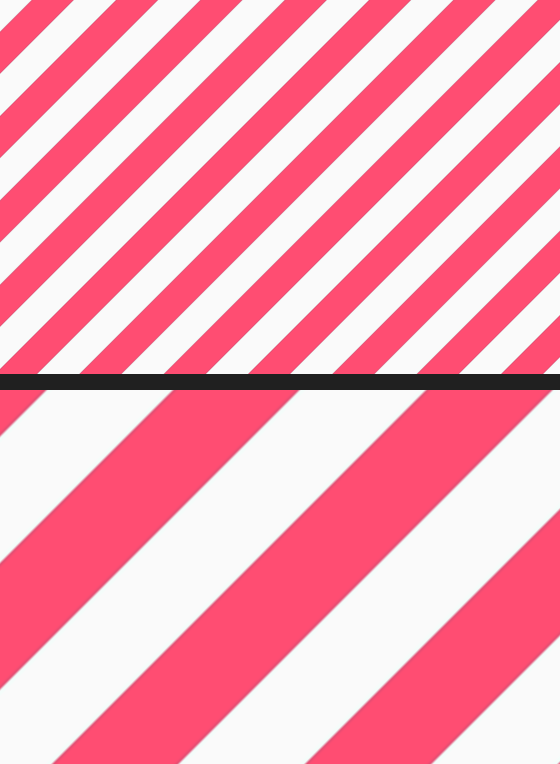
Top, the full canvas; bottom, a detail of the centre.
Give the GLSL for this pattern, as a Shadertoy shader.

```glsl
// Flat diagonal candy stripes: pink bands on off-white, rising to the right at 45 degrees.
// A folded repeat gives the signed distance to the nearest band edge, which drives
// the antialiased fill and a thin tinted fringe along each edge.

const vec3 PINK  = vec3(1.00, 0.302, 0.447);
const vec3 PAPER = vec3(0.98, 0.98, 0.98);
const vec3 HALO  = vec3(0.96, 0.99, 0.98);

// Lengths are in canvas heights; period and centre run along the top edge.
const float PERIOD = 0.2255;
const float FIRST_CENTRE = 0.141;
const float BAND_SHARE = 0.5;

// Signed distance to the nearest diagonal band, negative inside it.
float bandDistance(vec2 p, float period, float centre, float share) {
    float along = p.x + 1.0 - p.y;
    float offset = (fract((along - centre) / period + 0.5) - 0.5) * period;
    return (abs(offset) - 0.5 * share * period) * sqrt(0.5);
}

// Bell curve around zero, used for the dark rim.
float bell(float x, float width) {
    float t = x / width;
    return exp(-t * t);
}

// Paper with a faint cool halo hugging the band.
vec3 paperColour(float d) {
    return mix(HALO, PAPER, smoothstep(0.003, 0.005, d));
}

vec3 stripeColour(float d, float softness) {
    float outside = smoothstep(-softness, softness, d);
    vec3 colour = mix(PINK, paperColour(d), outside);
    // Slight loss of red just inside the edge
    colour.r -= 0.10 * bell(d + 0.001, 0.0016);
    return colour;
}

void mainImage(out vec4 fragColor, in vec2 fragCoord) {
    vec2 p = fragCoord / iResolution.y;
    float softness = max(0.75 / iResolution.y, 0.0015);
    float d = bandDistance(p, PERIOD, FIRST_CENTRE, BAND_SHARE);
    fragColor = vec4(stripeColour(d, softness), 1.0);
}
```
